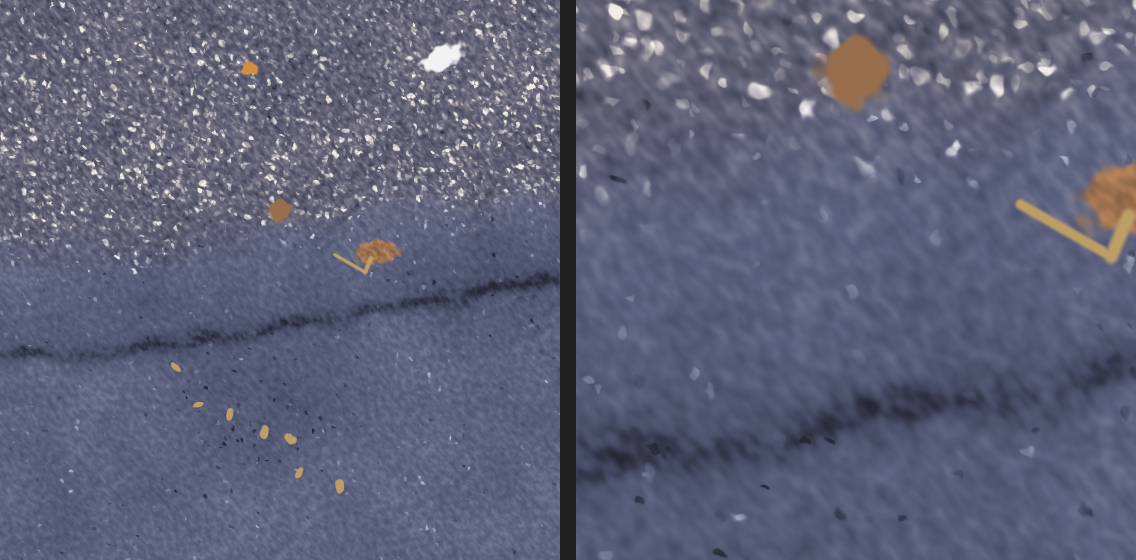
Left, the full canvas; right, a detail of the centre.
Give the GLSL for this texture, as a Shadertoy shader.

```glsl
// Worn blue-grey asphalt: gritty upper half, dark crease, smooth lower half, leaf debris.

const vec3 SOOT  = vec3(0.16, 0.16, 0.21);
const vec3 DARK  = vec3(0.29, 0.30, 0.39);
const vec3 MID   = vec3(0.37, 0.38, 0.48);
const vec3 LIGHT = vec3(0.49, 0.49, 0.57);
const vec3 PALE  = vec3(0.71, 0.71, 0.75);
const vec3 WHITE = vec3(0.92, 0.92, 0.94);
const vec3 LEAF  = vec3(0.68, 0.49, 0.34);
const vec3 STRAW = vec3(0.74, 0.62, 0.40);
const vec3 AMBER = vec3(0.83, 0.56, 0.24);

const float GRAIN_ANGLE = -0.85;   // long axis of the grit
const float STRETCH = 1.6;         // elongation of the fine mottling
const float FINE_FREQ = 105.0;     // mottling cells across the canvas
const float COARSE_CELLS = 62.0;   // large stones across the canvas
const float SMALL_CELLS = 98.0;    // small stones across the canvas
const float CREASE_WIDTH = 0.015;
const int CRUMBS = 7;

vec2 hash2(vec2 p) {
    vec3 q = fract(vec3(p.xyx) * vec3(0.1031, 0.1030, 0.0973));
    q += dot(q, q.yzx + 33.33);
    return fract((q.xx + q.yz) * q.zy);
}

vec2 rotate(vec2 p, float a) {
    float c = cos(a), s = sin(a);
    return vec2(c * p.x + s * p.y, c * p.y - s * p.x);
}

float corner(vec2 cell, vec2 offset) {
    float a = 6.2832 * hash2(cell + 71.0).x;
    return dot(vec2(cos(a), sin(a)), offset);
}

float gradientNoise(vec2 p) {
    vec2 i = floor(p), f = p - i;
    vec2 u = f * f * f * (f * (f * 6.0 - 15.0) + 10.0);
    vec2 e = vec2(1.0, 0.0);
    return 1.4 * mix(mix(corner(i, f), corner(i + e, f - e), u.x),
                     mix(corner(i + e.yx, f - e.yx), corner(i + 1.0, f - 1.0), u.x), u.y);
}

float fbm(vec2 p) {
    float sum = 0.0, amp = 0.6;
    for (int i = 0; i < 4; i++) {
        sum += amp * gradientNoise(p);
        p = rotate(p, 0.6) * 2.03 + 17.3;
        amp *= 0.5;
    }
    return sum;
}

// Scattered angular stones; the result is their brightness, 0 outside.
float stones(vec2 p, float cells, float density, float seed) {
    p *= cells;
    p += 0.22 * vec2(gradientNoise(p * 1.7), gradientNoise(p * 1.7 + 40.0));
    vec2 home = floor(p);
    float result = 0.0;
    for (int y = -1; y <= 1; y++)
    for (int x = -1; x <= 1; x++) {
        vec2 cell = home + vec2(x, y);
        vec2 place = hash2(cell + seed), kind = hash2(cell + seed + 31.0);
        vec2 shape = hash2(cell + seed + 57.0);
        vec2 d = rotate(p - cell - place, GRAIN_ANGLE + 1.8 * (shape.x - 0.5));
        vec2 radius = mix(0.20, 0.40, shape.y) * vec2(1.35, 0.8);
        float body = 1.0 - smoothstep(0.55, 1.25, length(d / radius));
        float present = smoothstep(0.0, 0.06, density - kind.x);
        result = max(result, body * present * mix(0.35, 1.0, kind.y));
    }
    return result;
}

float blob(vec2 p, vec2 center, vec2 radius, float angle) {
    float ragged = 0.35 * gradientNoise(p * 75.0);
    return 1.0 - smoothstep(0.8, 1.2, length(rotate(p - center, angle) / radius) + ragged);
}

float stroke(vec2 p, vec2 a, vec2 b, float width) {
    vec2 ab = b - a;
    float t = clamp(dot(p - a, ab) / dot(ab, ab), 0.0, 1.0);
    return 1.0 - smoothstep(0.5 * width, 1.5 * width, length(p - a - ab * t));
}

// Tone 0..5 walks through the palette from soot to white.
vec3 asphalt(float tone) {
    vec3 c = mix(SOOT, DARK, clamp(tone, 0.0, 1.0));
    c = mix(c, MID, clamp(tone - 1.0, 0.0, 1.0));
    c = mix(c, LIGHT, clamp(tone - 2.0, 0.0, 1.0));
    c = mix(c, PALE, clamp(tone - 3.0, 0.0, 1.0));
    return mix(c, WHITE, clamp(tone - 4.0, 0.0, 1.0));
}

void mainImage(out vec4 fragColor, in vec2 fragCoord) {
    vec2 p = fragCoord / iResolution.xy;
    float broad = fbm(p * 5.0), patches = fbm(p * 13.0 + 9.0);

    // Zones: gritty top and the line of the crease
    float rough = smoothstep(-0.05, 0.07, p.y - 0.54 - 0.09 * p.x - 0.07 * broad);
    float bend = p.x - 0.2;
    float seam = 0.362 + 0.0875 * (bend + sqrt(bend * bend + 0.01)) + 0.02 * patches;
    float above = p.y - seam;

    // Mottled surface
    vec2 q = rotate(p, GRAIN_ANGLE) * FINE_FREQ / vec2(STRETCH, 1.0);
    float fine = gradientNoise(q) + 0.6 * gradientNoise(q * 1.9 + 23.0);
    float tone = 2.05 + 0.5 * broad + 0.4 * patches + fine * mix(0.6, 1.25, rough);
    tone -= 0.1 * rough;

    // Crease, its soft shade, and the sooty patch below
    tone -= exp(-pow(above / CREASE_WIDTH, 2.0)) * (1.1 + 1.2 * patches);
    tone -= 0.6 * exp(-pow((above - 0.03) / 0.07, 2.0)) * (0.5 + 0.5 * p.x);
    float soot = exp(-dot(p - vec2(0.46, 0.25), p - vec2(0.46, 0.25)) / 0.014);
    tone -= soot * (0.5 + 1.2 * patches);
    tone -= 1.7 * stones(p, SMALL_CELLS, 0.05 + 0.1 * soot, 210.0);

    // Pale stones
    float cover = rough * (1.0 - 0.35 * smoothstep(0.75, 1.0, p.y)) * (1.0 + 0.7 * patches);
    tone += 2.7 * stones(p, COARSE_CELLS, 0.015 + 0.42 * cover, 3.0);
    tone += 1.8 * stones(p, SMALL_CELLS, 0.06 + 0.40 * cover, 120.0);
    vec3 color = asphalt(tone) * mix(vec3(0.97, 1.0, 1.035), vec3(1.03, 1.0, 0.96), rough);

    // Leaf with stem, tan and amber flakes, white scrap
    float shade = 0.92 + 0.2 * fine;
    color = mix(color, LEAF * shade, blob(p, vec2(0.672, 0.549), vec2(0.038, 0.021), 0.1));
    float stem = max(stroke(p, vec2(0.598, 0.545), vec2(0.652, 0.514), 0.003),
                     stroke(p, vec2(0.652, 0.514), vec2(0.662, 0.538), 0.004));
    color = mix(color, STRAW, stem);
    color = mix(color, LEAF * 0.88, blob(p, vec2(0.5, 0.625), vec2(0.021, 0.019), 0.7));
    color = mix(color, AMBER, blob(p, vec2(0.446, 0.878), vec2(0.014, 0.012), 0.0));
    color = mix(color, vec3(0.95), blob(p, vec2(0.79, 0.897), vec2(0.038, 0.019), 0.45));

    // Straw crumbs trailing down the smooth part
    for (int i = 0; i < CRUMBS; i++) {
        vec2 h = hash2(vec2(i, 8.0));
        vec2 spot = mix(vec2(0.33, 0.33), vec2(0.59, 0.13), float(i) / float(CRUMBS - 1));
        spot += 0.05 * (h - 0.5);
        color = mix(color, STRAW, blob(p, spot, vec2(0.011, 0.004 + 0.005 * h.x), 3.0 * h.y));
    }
    fragColor = vec4(color, 1.0);
}
```
